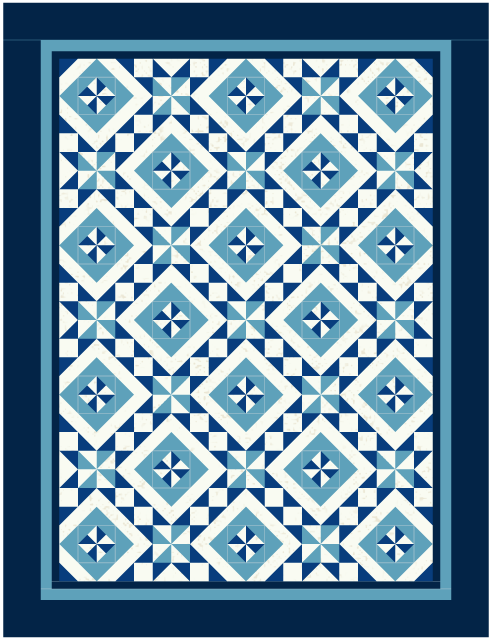
Write a Shadertoy shader that draws this pattern.

```glsl
// Pieced quilt: diamond and star blocks in a 5 by 7 checkerboard, with three plain borders.
#define CELL 0.02917            // patch size as a share of canvas height
#define PANEL vec2(10.0, 14.0)  // half size of the pieced panel, in patches
#define SEAM 0.024              // half width of a seam line, in patches
#define FLECKS 0.09             // strength of the fabric flecks
#define SAMPLES 4               // antialiasing samples per axis
#define CREAM vec3(0.975, 0.985, 0.95)
#define NAVY vec3(0.01, 0.14, 0.28)
#define ROYAL vec3(0.03, 0.24, 0.49)
#define SKY vec3(0.37, 0.63, 0.73)
#define THREAD vec3(0.68, 0.78, 0.82)

float hash(vec2 p) {
    return fract(sin(dot(p, vec2(127.1, 311.7))) * 43758.5453);
}

float noise(vec2 p) {
    vec2 i = floor(p), f = fract(p);
    f = f * f * (3.0 - 2.0 * f);
    return mix(mix(hash(i), hash(i + vec2(1, 0)), f.x),
               mix(hash(i + vec2(0, 1)), hash(i + vec2(1, 1)), f.x), f.y);
}

// Cream cloth with sparse warm flecks gathered in soft clouds
vec3 creamCloth(vec2 p) {
    float fleck = smoothstep(0.62, 0.9, noise(p * 9.0)) * smoothstep(0.3, 0.8, noise(p * 1.7));
    return CREAM - FLECKS * fleck * vec3(0.6, 0.9, 1.3);
}

// Eight wedges around the centre: true on every second one
bool pinwheel(vec2 q) {
    return q.x * q.y * (abs(q.y) - abs(q.x)) > 0.0;
}

float seamLine(float d) {
    return step(abs(d), SEAM);
}

// Nested diamonds around a small pinwheel
vec3 diamondBlock(vec2 q, vec3 cream) {
    vec2 a = abs(q);
    float d = a.x + a.y;
    if (d < 1.0) return pinwheel(q) ? ROYAL : cream;
    if (d < 2.0) return mix(SKY, THREAD, 0.7 * seamLine(max(a.x, a.y) - 1.0));
    return d < 3.0 ? cream : ROYAL;
}

// Pinwheel centre, pairs of star points and plain corners
vec3 starBlock(vec2 q, vec3 cream) {
    vec2 a = abs(q);
    float far = max(a.x, a.y), near = min(a.x, a.y);
    if (far < 1.0) return pinwheel(q) ? SKY : cream;
    return near < 1.0 && near > far - 1.0 ? ROYAL : cream;
}

vec3 piecedPanel(vec2 p) {
    vec2 grid = (p + PANEL) / 4.0;
    vec2 id = floor(grid);
    vec2 q = (fract(grid) - 0.5) * 4.0;
    vec3 cream = creamCloth(p);
    return mod(id.x + id.y, 2.0) < 0.5 ? diamondBlock(q, cream) : starBlock(q, cream);
}

vec3 quilt(vec2 p) {
    vec2 beyond = abs(p) - PANEL;
    float d = max(beyond.x, beyond.y);
    if (d < 0.0) return piecedPanel(p);
    // Narrow navy, sky and wide navy borders with their joining seams
    if (d < 0.4) return mix(NAVY, THREAD, 0.4 * seamLine(p.y + PANEL.y));
    if (d < 1.0) return mix(SKY, THREAD, 0.7 * seamLine(p.y + PANEL.y + 0.4));
    if (d < 3.0) return mix(NAVY, SKY, 0.4 * seamLine(p.y - PANEL.y - 1.0));
    return vec3(1.0);
}

void mainImage(out vec4 fragColor, in vec2 fragCoord) {
    vec3 sum = vec3(0.0);
    for (int y = 0; y < SAMPLES; y++) {
        for (int x = 0; x < SAMPLES; x++) {
            vec2 offset = (vec2(x, y) + 0.5) / float(SAMPLES) - 0.5;
            vec2 p = (fragCoord + offset - 0.5 * iResolution.xy) / (iResolution.y * CELL);
            sum += quilt(p);
        }
    }
    fragColor = vec4(sum / float(SAMPLES * SAMPLES), 1.0);
}
```
